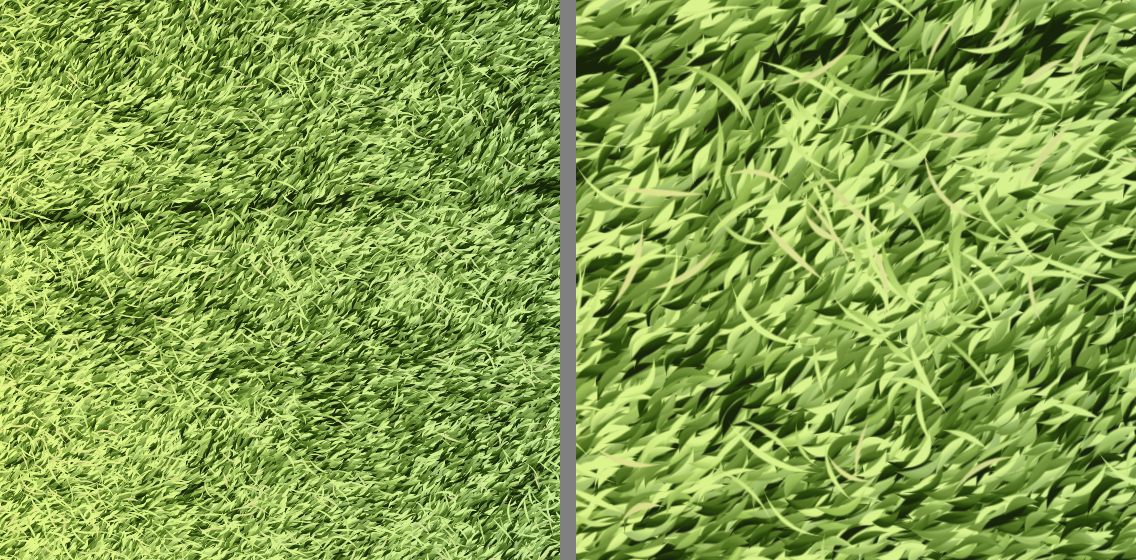
Left: the whole. Right: its middle third, enlarged.
Reproduce this texture procedurally as a Shadertoy shader.

```glsl
const int TURF_LAYERS = 13;
const int STRAY_LAYERS = 4;
const float TURF_CELL = 0.019;
const float STRAY_CELL = 0.036;
const vec3 SOIL = vec3(0.09, 0.14, 0.04);
const vec3 DEEP = vec3(0.16, 0.27, 0.04);
const vec3 MOSS = vec3(0.31, 0.44, 0.12);
const vec3 LEAF = vec3(0.46, 0.58, 0.24);
const vec3 FRESH = vec3(0.62, 0.75, 0.33);
const vec3 PALE = vec3(0.65, 0.76, 0.46);
const vec3 TIP = vec3(0.86, 0.95, 0.57);
const vec3 STRAW = vec3(0.88, 0.86, 0.60);

vec4 hash4(vec3 p) {
    vec4 q = fract(p.xyzx * vec4(0.1031, 0.1030, 0.0973, 0.1099));
    q += dot(q, q.wzxy + 33.33);
    return fract((q.xxyz + q.yzzw) * q.zywx);
}

float noise(vec2 p) {
    vec2 i = floor(p), f = fract(p);
    f = f * f * (3.0 - 2.0 * f);
    float low = mix(hash4(vec3(i, 7.0)).x, hash4(vec3(i + vec2(1, 0), 7.0)).x, f.x);
    float high = mix(hash4(vec3(i + vec2(0, 1), 7.0)).x, hash4(vec3(i + 1.0, 7.0)).x, f.x);
    return mix(low, high, f.y);
}

// Grass colour from shadow (0) to sunlit tip (1)
vec3 grassRamp(float tone, float paleness) {
    vec3 color = mix(SOIL, DEEP, smoothstep(-0.15, 0.04, tone));
    color = mix(color, MOSS, smoothstep(0.04, 0.19, tone));
    color = mix(color, LEAF, smoothstep(0.19, 0.42, tone));
    color = mix(color, mix(FRESH, PALE, paleness), smoothstep(0.42, 0.68, tone));
    return mix(color, TIP, smoothstep(0.68, 0.94, tone));
}

// Curved, tapered blade: x = coverage, y = position along, z = position across
vec3 blade(vec2 p, float angle, float halfLength, float width, float bend, float blur) {
    float c = cos(angle), s = sin(angle);
    vec2 q = vec2(c * p.x + s * p.y, c * p.y - s * p.x);
    float along = q.x / halfLength;
    float across = q.y - bend * halfLength * (along * along - 0.4);
    float edge = abs(across) - width * (1.0 - along * along);
    float coverage = 1.0 - smoothstep(-blur, blur, edge);
    return vec3(coverage, along, clamp(across / width, -1.0, 1.0));
}

// Broken dark furrow crossing the lawn
float furrow(vec2 p) {
    float center = 0.605 + 0.062 * p.x + 0.016 * (noise(p * 22.0) - 0.5);
    float offset = (p.y - center) / 0.010;
    float gaps = smoothstep(0.2, 0.6, noise(p * vec2(17.0, 9.0) + 3.0));
    return exp(-offset * offset) * gaps;
}

// Clumps of yellow growth, richest toward the lower left
float lushness(vec2 p) {
    float clumps = 0.6 * noise(p * 5.5 + 11.0) + 0.4 * noise(p * 15.0);
    return smoothstep(0.32, 0.85, clumps + 0.32 - 0.35 * p.x - 0.18 * p.y);
}

vec3 addTurf(vec3 color, vec2 uv, float layer, float blur) {
    vec2 shift = hash4(vec3(layer, 3.0, 5.0)).xy;
    vec2 home = floor(uv / TURF_CELL + shift);
    for (int j = -1; j <= 1; j++)
    for (int i = -1; i <= 1; i++) {
        vec2 id = home + vec2(i, j);
        vec4 place = hash4(vec3(id, layer + 20.0));
        vec4 look = hash4(vec3(id, layer + 60.0));
        vec2 root = (id + place.xy - shift) * TURF_CELL;
        float angle = 0.66 + 0.8 * (noise(root * 9.0) - 0.5) + 0.8 * (place.z - 0.5);
        float halfLength = TURF_CELL * mix(0.45, 0.85, place.w);
        float width = mix(0.0019, 0.0034, look.x);
        vec3 b = blade(uv - root, angle, halfLength, width, look.y - 0.5, blur);
        if (b.x <= 0.0) continue;
        float tone = 0.44 + 1.2 * (look.z - 0.5) + 0.13 * b.y + 0.10 * b.z;
        tone += 0.20 * (noise(root * 24.0) - 0.5) + 0.16 * lushness(root);
        tone -= 0.65 * furrow(root);
        color = mix(color, grassRamp(tone, look.w), b.x);
    }
    return color;
}

vec3 addStrays(vec3 color, vec2 uv, float layer, float blur) {
    vec2 shift = hash4(vec3(layer, 8.0, 2.0)).xy;
    vec2 home = floor(uv / STRAY_CELL + shift);
    for (int j = -1; j <= 1; j++)
    for (int i = -1; i <= 1; i++) {
        vec2 id = home + vec2(i, j);
        vec4 place = hash4(vec3(id, layer + 100.0));
        vec4 look = hash4(vec3(id, layer + 140.0));
        vec2 root = (id + place.xy - shift) * STRAY_CELL;
        float present = step(look.x, 0.14 + 0.75 * lushness(root));
        float angle = -0.3 + 2.2 * (noise(root * 10.0 + 5.0) - 0.5) + 1.7 * (place.z - 0.5);
        float halfLength = STRAY_CELL * mix(0.3, 0.8, place.w);
        float width = mix(0.0012, 0.0022, look.y);
        vec3 b = blade(uv - root, angle, halfLength, width, 0.7 * (look.z - 0.5), blur);
        vec3 tint = grassRamp(0.78 + 0.25 * look.w + 0.08 * b.y, 0.2);
        float dryness = 0.7 * step(0.82, fract(look.w * 7.0));
        color = mix(color, mix(tint, STRAW, dryness), b.x * present);
    }
    return color;
}

void mainImage(out vec4 fragColor, in vec2 fragCoord) {
    vec2 uv = fragCoord / iResolution.y;
    float blur = max(0.0010, 0.6 / iResolution.y);

    // Shaded undergrowth, then turf, then loose bright blades
    vec3 color = grassRamp(0.25 * noise(uv * 90.0) - 0.05, 0.0);
    for (int k = 0; k < TURF_LAYERS; k++) color = addTurf(color, uv, float(k), blur);
    for (int k = 0; k < STRAY_LAYERS; k++) color = addStrays(color, uv, float(k), blur);

    // Yellow light on the left, cooler green on the right
    vec3 lightTint = mix(vec3(1.03, 1.02, 0.92), vec3(0.94, 0.98, 1.02), clamp(uv.x, 0.0, 1.0));
    fragColor = vec4(color * lightTint, 1.0);
}
```
